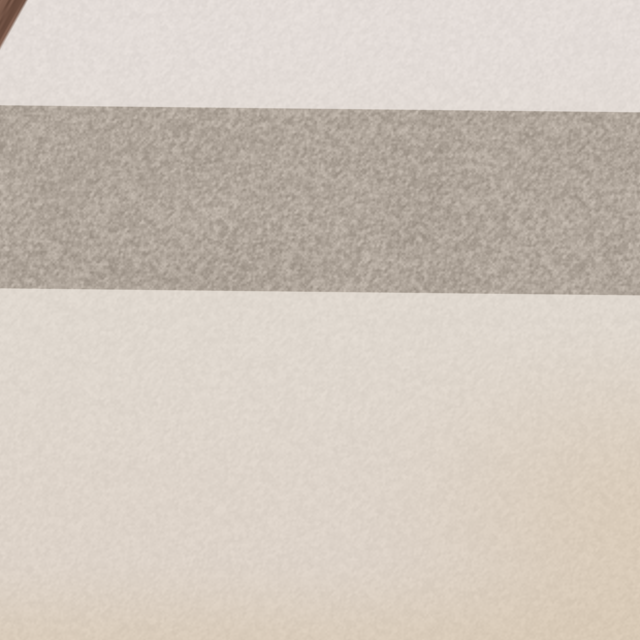
This texture is drawn by a Shadertoy shader. Its source:

```glsl
// Cream woven cloth with a broad taupe stripe, a warm lower shade and a dark wooden corner.

float hash(vec2 p) {
    vec3 q = fract(vec3(p.xyx) * 0.1031);
    q += dot(q, q.yzx + 33.33);
    return fract((q.x + q.y) * q.z);
}

float valueNoise(vec2 p) {
    vec2 cell = floor(p);
    vec2 f = fract(p);
    f = f * f * (3.0 - 2.0 * f);
    return mix(mix(hash(cell), hash(cell + vec2(1, 0)), f.x),
               mix(hash(cell + vec2(0, 1)), hash(cell + vec2(1, 1)), f.x), f.y);
}

// Short slanted threads at two scales, centred on zero
float weave(vec2 uv) {
    vec2 slanted = vec2(uv.x + uv.y, uv.y - uv.x) * 0.707;
    float coarse = valueNoise(slanted * vec2(150.0, 220.0) + 211.0);
    float fine = valueNoise(uv * 310.0 + 17.0);
    return 0.6 * coarse + 0.4 * fine - 0.5;
}

void mainImage(out vec4 fragColor, in vec2 fragCoord) {
    vec2 uv = fragCoord / iResolution.xy;
    float soft = max(0.0015, 0.75 / iResolution.y);
    float grain = weave(uv);

    // Cream cloth, paler and pinker towards the top
    vec3 cloth = mix(vec3(0.865, 0.825, 0.785), vec3(0.875, 0.845, 0.81), smoothstep(0.1, 0.55, uv.y));
    cloth = mix(cloth, vec3(0.89, 0.862, 0.845), smoothstep(0.6, 0.95, uv.y));

    // Warm shade along the bottom and the lower right
    float bottomShade = 1.0 - smoothstep(-0.04, 0.14, uv.y);
    float rightShade = smoothstep(0.5, 1.05, uv.x) * (1.0 - smoothstep(0.15, 0.55, uv.y));
    float warmth = 1.0 - (1.0 - 0.8 * bottomShade) * (1.0 - 0.8 * rightShade);
    cloth = mix(cloth, vec3(0.845, 0.785, 0.705), warmth);
    cloth += grain * 0.05;

    // Taupe stripe, sloping slightly down to the right
    float level = uv.y + 0.011 * uv.x;
    float stripe = smoothstep(-soft, soft, level - 0.5495) * smoothstep(-soft, soft, 0.8355 - level);
    vec3 taupe = vec3(0.685, 0.645, 0.603) + grain * 0.19;
    taupe += 0.02 * (valueNoise(uv * 9.0) - 0.5);
    vec3 color = mix(cloth, taupe, stripe);

    // Wooden corner beyond the slanted cloth edge
    float edge = dot(uv - vec2(0.0, 0.925), normalize(vec2(-0.075, 0.042)));
    float streaks = valueNoise(vec2(edge * 260.0, uv.y * 25.0));
    vec3 wood = mix(vec3(0.38, 0.27, 0.22), vec3(0.52, 0.39, 0.33), streaks);
    color = mix(color, wood, smoothstep(-2.0 * soft, 2.0 * soft, edge));

    fragColor = vec4(color, 1.0);
}
```
